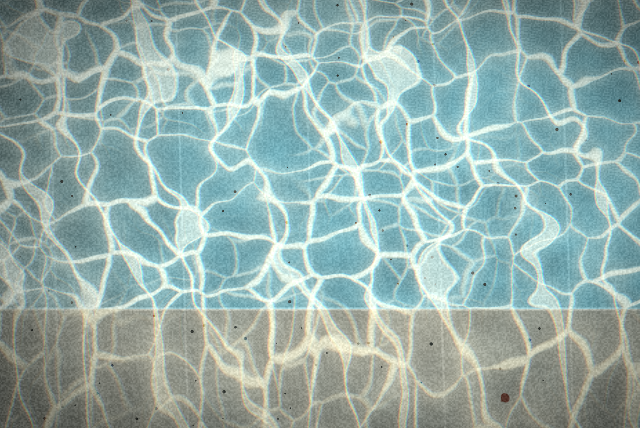
Reproduce this texture procedurally as a WebGL 1 fragment shader.

```glsl
precision highp float;
uniform vec2 u_resolution;

#define CELLS 8.2
#define FINE_CELLS 13.0
#define RIBBON_GAP 0.19
#define RIBBON_SLANT 0.42
#define STEP_Y 0.278
#define FRINGE 0.0022
#define GRAIN 0.13
#define VIGNETTE 0.50

float hash(vec2 p) {
  return fract(sin(dot(p, vec2(127.1, 311.7))) * 43758.5);
}

vec2 hash2(vec2 p) {
  return vec2(hash(p), hash(p + 57.3));
}

float noise(vec2 p) {
  vec2 i = floor(p), f = fract(p);
  f = f * f * (3.0 - 2.0 * f);
  return mix(mix(hash(i), hash(i + vec2(1, 0)), f.x),
             mix(hash(i + vec2(0, 1)), hash(i + vec2(1, 1)), f.x), f.y);
}

float fbm(vec2 p) {
  return 0.55 * noise(p) + 0.3 * noise(p * 2.1 + 7.0) + 0.15 * noise(p * 4.3 + 19.0);
}

vec2 warp(vec2 p, float freq) {
  return vec2(noise(p * freq), noise(p * freq + 31.7)) - 0.5;
}

// Distance to the nearest Voronoi border, in cell units
float cellEdge(vec2 p) {
  vec2 cell = floor(p), f = fract(p), nearCell = vec2(0), nearest = vec2(0);
  float best = 8.0;
  for (int j = -1; j <= 1; j++)
    for (int i = -1; i <= 1; i++) {
      vec2 g = vec2(i, j);
      vec2 r = g + 0.1 + 0.8 * hash2(cell + g) - f;
      if (dot(r, r) < best) { best = dot(r, r); nearest = r; nearCell = g; }
    }
  float edge = 8.0;
  for (int j = -2; j <= 2; j++)
    for (int i = -2; i <= 2; i++) {
      vec2 g = nearCell + vec2(i, j);
      vec2 r = g + 0.1 + 0.8 * hash2(cell + g) - f;
      vec2 d = r - nearest;
      if (dot(d, d) > 0.0001) edge = min(edge, dot(0.5 * (r + nearest), normalize(d)));
    }
  return edge;
}

// Slanted bands of folded light that swell into pale slivers
float ribbons(vec2 p) {
  float s = (p.x + RIBBON_SLANT * p.y) / RIBBON_GAP;
  s += 0.9 * (noise(p * vec2(4.0, 6.0)) - 0.5) + 0.35 * (noise(p * 17.0) - 0.5);
  float d = abs(fract(s) - 0.5) * RIBBON_GAP;
  float swell = noise(vec2(floor(s) * 7.3, p.y * 13.0));
  float w = 0.002 + 0.021 * smoothstep(0.4, 0.9, swell);
  float fill = 1.0 - smoothstep(w - 0.002, w + 0.002, d);
  float rim = 1.0 - smoothstep(0.001, 0.005, abs(d - w));
  return 0.42 * fill + 0.6 * rim + 0.22 * exp(-d * 45.0);
}

// All caustic light; it is drawn out vertically on the lower step
float caustics(vec2 p, float lower) {
  vec2 q = vec2(p.x, (p.y - STEP_Y) * mix(1.0, 0.55, lower) + STEP_Y);
  vec2 bent = q + 0.075 * warp(q, 8.0) + 0.022 * warp(q, 23.0);
  float power = smoothstep(0.15, 0.8, noise(q * 9.0 + 3.0));
  float e = cellEdge(bent * CELLS * vec2(1.0, 1.15));
  float w = mix(0.03, 0.085, power);
  float net = (1.0 - smoothstep(0.25 * w, w, e)) * mix(0.4, 0.95, power);
  net += 0.26 * exp(-e * 8.0);
  float f = cellEdge((bent + 0.03 * warp(q, 15.0)) * FINE_CELLS + 40.0);
  float fine = (1.0 - smoothstep(0.01, 0.08, f)) * 0.4 + 0.12 * exp(-f * 7.0);
  fine *= smoothstep(0.3, 0.75, noise(q * 5.0 + 11.0) + 0.2 * (0.7 - p.x));
  return (net + fine + ribbons(q)) * mix(1.0, 0.72, lower);
}

// Pool floor: blue basin, grey step, joints and dark flecks
vec3 poolFloor(vec2 p, float lower) {
  vec3 basin = mix(vec3(0.45, 0.56, 0.56), vec3(0.40, 0.61, 0.65),
                   smoothstep(0.0, 0.55, p.x) * smoothstep(1.15, 0.75, p.y));
  vec3 ledge = mix(vec3(0.50, 0.53, 0.50), vec3(0.60, 0.60, 0.55), fbm(p * 6.0));
  vec3 c = mix(basin, ledge, lower) * (0.86 + 0.28 * fbm(p * 11.0));
  float joint = abs(fract((p.x + 0.03 * p.y - 0.74) / 0.3 + 0.5) - 0.5) * 0.3;
  c += 0.07 * (1.0 - smoothstep(0.001, 0.004, joint));
  c += 0.16 * (1.0 - smoothstep(0.001, 0.006, abs(p.y - STEP_Y)));
  vec2 g = p * 32.0, id = floor(g);
  float size = 0.1 * step(0.94, hash(id + 5.0)) * (0.5 + hash(id + 9.0));
  float fleck = 1.0 - smoothstep(size * 0.6, size + 0.01, length(fract(g) - 0.2 - 0.6 * hash2(id)));
  return mix(c, vec3(0.16, 0.18, 0.17), fleck * step(0.01, size));
}

void main() {
  vec2 p = gl_FragCoord.xy / u_resolution.y;
  vec2 uv = gl_FragCoord.xy / u_resolution;
  float lower = 1.0 - smoothstep(STEP_Y - 0.002, STEP_Y + 0.002, p.y);
  vec3 base = poolFloor(p, lower);

  // Colour fringes come from shifting the light per channel
  vec2 shift = vec2(FRINGE, 0.3 * FRINGE);
  vec3 light = vec3(caustics(p + shift, lower), caustics(p, lower), caustics(p - shift, lower));
  vec3 glow = mix(vec3(0.97, 1.0, 0.94), vec3(0.98, 0.97, 0.85), lower);
  vec3 color = mix(base, glow, 1.0 - exp(-1.35 * light));

  // Small stone on the step
  float stone = length((p - vec2(1.18, 0.07)) * vec2(1.0, 1.1)) + 0.006 * noise(p * 130.0);
  color = mix(color, vec3(0.36, 0.22, 0.18), 1.0 - smoothstep(0.012, 0.016, stone));

  // Dark corners and gritty grain
  vec2 c = (uv - vec2(0.54, 0.5)) * vec2(1.75, 1.7);
  color *= 1.06 - VIGNETTE * smoothstep(0.2, 1.5, dot(c, c));
  color += GRAIN * (noise(p * 310.0) - 0.5);
  gl_FragColor = vec4(clamp(color, 0.0, 1.0), 1.0);
}
```
